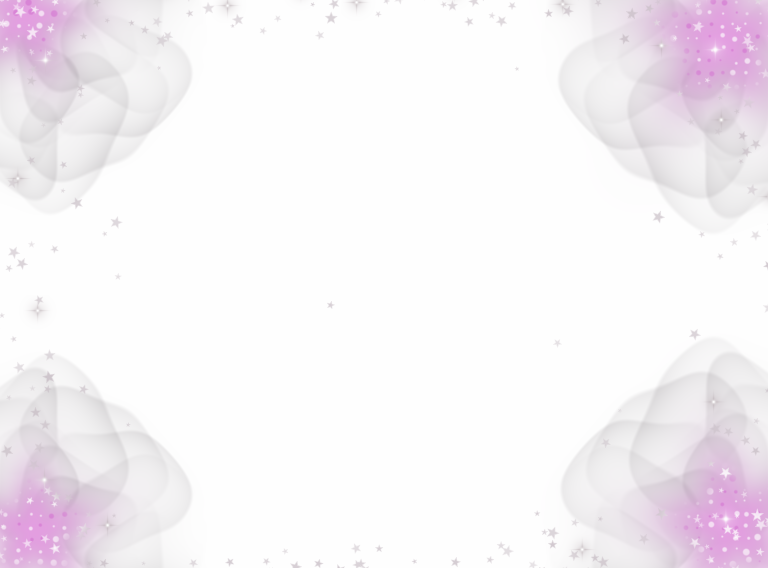
This background is drawn by a Shadertoy shader. Its source:

```glsl
// White backdrop framed by violet corner glows, smoky veils, tiny stars and sparkles.

const float ASPECT = 1.35;
const float STAR_CELL = 0.030;
const float SPARKLE_CELL = 0.12;
const float SPECK_CELL = 0.021;
const float VEIL_STRENGTH = 0.085;
const int VEIL_LOBES = 12;
const vec3 PAPER = vec3(0.995);
const vec3 MAUVE = vec3(0.77, 0.63, 0.77);
const vec3 ORCHID = vec3(0.89, 0.62, 0.88);
const vec3 MAGENTA = vec3(0.83, 0.46, 0.82);
const vec3 STAR_GREY = vec3(0.79, 0.75, 0.78);
const vec3 SPARKLE_GREY = vec3(0.70, 0.65, 0.67);

// Per corner: glow inset x, y, glow radius, veil reach (BL, BR, TL, TR)
const vec4 CORNERS[4] = vec4[4](
    vec4(0.060, 0.065, 0.090, 0.385), vec4(0.065, 0.075, 0.105, 0.415),
    vec4(0.045, 0.030, 0.085, 0.385), vec4(0.080, 0.070, 0.110, 0.420));

float hash(vec2 p) {
    return fract(sin(dot(p, vec2(127.1, 311.7))) * 43758.5453);
}

vec2 hash2(vec2 p) {
    return vec2(hash(p), hash(p + 19.7));
}

mat2 rotation(float a) {
    return mat2(cos(a), sin(a), -sin(a), cos(a));
}

// Signed distance to a five-pointed star of outer radius r
float starDistance(vec2 p, float r) {
    const vec2 k1 = vec2(0.80902, -0.58779);
    const vec2 k2 = vec2(-0.80902, -0.58779);
    p.x = abs(p.x);
    p -= 2.0 * max(dot(k1, p), 0.0) * k1;
    p -= 2.0 * max(dot(k2, p), 0.0) * k2;
    p = vec2(abs(p.x), p.y - r);
    vec2 side = 0.45 * vec2(0.58779, 0.80902) - vec2(0.0, 1.0);
    float h = clamp(dot(p, side) / dot(side, side), 0.0, r);
    return length(p - side * h) * sign(p.y * side.x - p.x * side.y);
}

// Likelihood of decoration: high along the border and in the corners
float borderDensity(vec2 p) {
    vec2 q = min(p, vec2(ASPECT, 1.0) - p);
    float sides = 0.45 * exp(-pow(q.x / 0.10, 2.0));
    float ends = 0.75 * exp(-pow(q.y / 0.06, 2.0));
    float clumps = 0.4 + 0.6 * pow(sin(p.x * 8.0 + p.y * 5.0), 2.0);
    return max(sides, ends) * clumps + 0.25 * exp(-dot(q, q) / 0.05);
}

// Overlapping smoky lobes fanned around a corner, dark at the rim
float veil(vec2 q, float reach) {
    vec2 w = q / reach;
    w += 0.035 * sin(w.yx * vec2(11.0, 13.0) + vec2(0.5, 2.0));
    float shade = 0.25 * smoothstep(1.0, 0.7, length(w)) * smoothstep(0.1, 0.8, length(w));
    for (int i = 0; i < VEIL_LOBES; i++) {
        float f = float(i);
        float angle = (f + 0.3) / float(VEIL_LOBES) * 1.65;
        vec2 center = vec2(cos(angle), sin(angle)) * (i % 2 == 0 ? 0.66 : 0.42);
        vec2 d = rotation(angle) * (w - center);
        float edge = length(d * vec2(1.0, 1.25)) - mix(0.24, 0.40, hash(vec2(f, 3.0)));
        float fade = 0.5 + 0.5 * sin(atan(d.y, d.x) + 6.28 * hash(vec2(f, 8.0)));
        shade += smoothstep(0.012, -0.012, edge) * exp(min(edge, 0.0) / 0.10) * fade;
    }
    return shade * VEIL_STRENGTH;
}

// Coverage of the small scattered stars
float stars(vec2 p, float pixel) {
    float cover = 0.0;
    vec2 base = floor(p / STAR_CELL);
    for (int y = -1; y <= 1; y++)
    for (int x = -1; x <= 1; x++) {
        vec2 cell = base + vec2(x, y);
        vec2 center = (cell + hash2(cell)) * STAR_CELL;
        float r = mix(0.003, 0.011, hash(cell + 5.3));
        float d = starDistance(rotation(6.28 * hash(cell + 7.1)) * (p - center), r);
        float present = step(hash(cell + 2.9), borderDensity(center));
        cover = max(cover, present * smoothstep(pixel, -pixel, d) * mix(0.5, 1.0, hash(cell + 4.4)));
    }
    return cover;
}

// Four-armed sparkle: x = grey flare, y = white core
vec2 sparkles(vec2 p) {
    vec2 cell = floor(p / SPARKLE_CELL);
    vec2 center = (cell + 0.5 + 0.56 * (hash2(cell + 31.0) - 0.5)) * SPARKLE_CELL;
    vec2 d = abs(p - center);
    float r = length(d);
    float arms = exp(-d.x * d.y / 0.000012) * exp(-r / 0.009) * smoothstep(0.028, 0.015, r);
    float halo = 0.28 * exp(-r * r / 0.00025);
    float present = step(hash(cell + 11.0), 1.5 * borderDensity(center));
    return present * vec2(min(arms + halo, 1.0), exp(-r * r / 0.000012));
}

void mainImage(out vec4 fragColor, in vec2 fragCoord) {
    vec2 p = fragCoord / iResolution.xy * vec2(ASPECT, 1.0);
    float pixel = 1.0 / iResolution.y;
    vec3 color = PAPER;
    float glow = 0.0;

    // Corner veils and glows
    for (int i = 0; i < 4; i++) {
        vec4 corner = CORNERS[i];
        vec2 q = abs(p - vec2(i % 2, i / 2) * vec2(ASPECT, 1.0));
        color -= veil(q, corner.w) * vec3(0.95, 1.0, 0.96);
        vec2 d = q - corner.xy;
        float rays = 1.0 + 0.16 * sin(5.0 * atan(d.y, d.x) + float(i));
        float r = length(d) / (corner.z * rays);
        color = mix(color, MAUVE, 0.72 * exp(-r * r * 0.75));
        float core = exp(-r * r * 1.6);
        color = mix(color, ORCHID, core);
        glow = max(glow, core);
    }

    // Bokeh spots and bright specks inside the glows
    vec2 cell = floor(p / SPECK_CELL);
    vec2 offset = p - (cell + 0.3 + 0.4 * hash2(cell)) * SPECK_CELL;
    float size = mix(0.0015, 0.006, pow(hash(cell + 1.7), 2.0));
    float speck = smoothstep(pixel, -pixel, length(offset) - size);
    vec3 speckColor = hash(cell + 6.0) < 0.4 ? MAGENTA : PAPER;
    color = mix(color, speckColor, speck * 0.65 * smoothstep(0.2, 0.7, glow));

    // Stars turn white over the glows
    vec3 starColor = mix(STAR_GREY, PAPER, smoothstep(0.1, 0.4, glow));
    color = mix(color, starColor, 0.85 * stars(p, pixel));
    vec2 sparkle = sparkles(p);
    color = mix(color, mix(SPARKLE_GREY, PAPER, smoothstep(0.1, 0.4, glow)), 0.8 * sparkle.x);
    color = mix(color, PAPER, sparkle.y);

    fragColor = vec4(clamp(color, 0.0, 1.0), 1.0);
}
```
